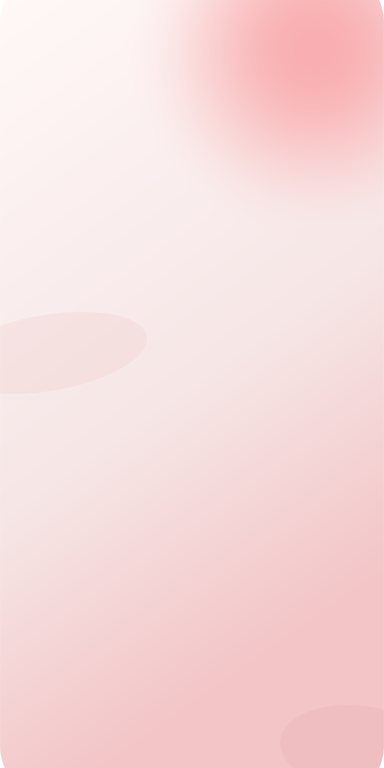
Give the GLSL for this background, as a Shadertoy shader.

```glsl
// Soft blush diagonal gradient with a rosy glow, two tinted ellipses and rounded corners.

// Coverage of a rotated ellipse with a smooth edge
float ellipse(vec2 p, vec2 center, vec2 radii, float angle, float pixel) {
    float c = cos(angle), s = sin(angle);
    vec2 q = mat2(c, -s, s, c) * (p - center);
    float k = length(q / radii);
    float d = k * (k - 1.0) / max(length(q / (radii * radii)), 1e-4);
    return 1.0 - smoothstep(-pixel, pixel, d);
}

float roundedBox(vec2 p, vec2 halfSize, float radius) {
    vec2 q = abs(p) - halfSize + radius;
    return length(max(q, 0.0)) + min(max(q.x, q.y), 0.0) - radius;
}

void mainImage(out vec4 fragColor, in vec2 fragCoord) {
    // Canvas is one unit wide and two units tall
    vec2 p = fragCoord / iResolution.xy * vec2(1.0, 2.0);
    float pixel = 0.75 / iResolution.x;

    // Diagonal gradient from the upper left to the lower right
    float t = dot(vec2(p.x, 2.0 - p.y), vec2(0.574, 0.819)) / 2.212;
    vec3 color = mix(vec3(1.0, 0.973, 0.969), vec3(0.965, 0.902, 0.902), clamp(t / 0.5, 0.0, 1.0));
    color = mix(color, vec3(0.953, 0.773, 0.78), clamp((t - 0.5) / 0.31, 0.0, 1.0));

    // Blurred glow at the upper right
    float glow = 1.0 - smoothstep(0.03, 0.5, distance(p, vec2(0.82, 1.87)));
    color = mix(color, vec3(0.976, 0.686, 0.694), glow);

    // Translucent ellipses
    vec3 tint = vec3(0.91, 0.70, 0.70);
    float leaf = ellipse(p, vec2(0.125, 1.081), vec2(0.261, 0.099), 0.166, pixel);
    float pebble = ellipse(p, vec2(0.9375, 0.047), vec2(0.209, 0.115), -0.125, pixel);
    color = mix(color, tint, 0.17 * leaf);
    color = mix(color, vec3(0.91, 0.70, 0.71), 0.38 * pebble);

    // White outside the rounded panel
    float panel = roundedBox(p - vec2(0.5, 1.0), vec2(0.5, 1.09), 0.15);
    color = mix(color, vec3(1.0), smoothstep(-pixel, pixel, panel));

    fragColor = vec4(color, 1.0);
}
```
